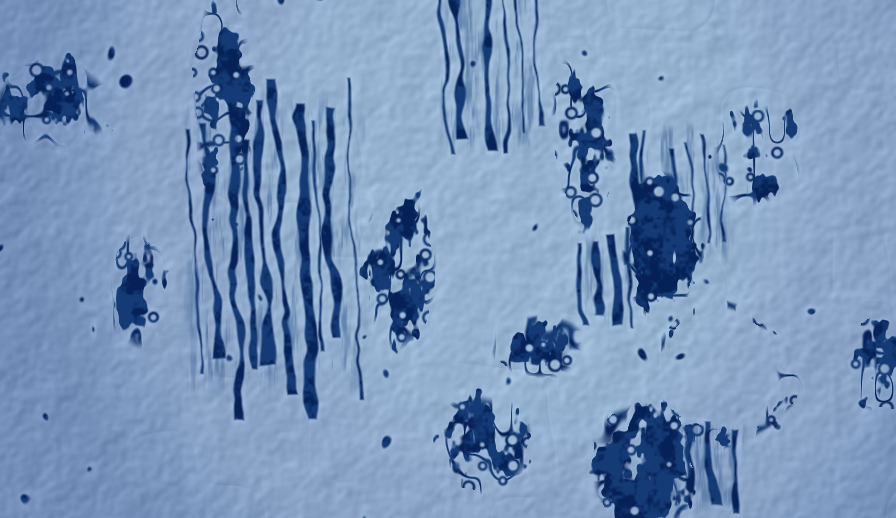
Give the GLSL for this texture, as a Shadertoy shader.

```glsl
// Pale blue painted wall, flaking and dripping to show dark blue beneath.
// Bare areas are signed fields (positive = bare): vertical runs, noisy flakes,
// bubbles and stray chips, laid over softly lit, embossed plaster.

// Peeled zones: centre xy, half size zw, in canvas heights
const vec4 RUNS[5] = vec4[5](
    vec4(0.53, 0.53, 0.19, 0.31), vec4(0.95, 0.90, 0.11, 0.21),
    vec4(1.31, 0.63, 0.11, 0.14), vec4(1.17, 0.46, 0.07, 0.10),
    vec4(1.36, 0.10, 0.08, 0.09));
// The first two flake zones are almost solid
const vec4 FLAKES[11] = vec4[11](
    vec4(1.28, 0.53, 0.075, 0.14), vec4(1.24, 0.09, 0.10, 0.13),
    vec4(0.43, 0.82, 0.06, 0.20), vec4(0.77, 0.48, 0.07, 0.15),
    vec4(0.265, 0.44, 0.055, 0.11), vec4(1.125, 0.74, 0.06, 0.17),
    vec4(1.46, 0.70, 0.08, 0.10), vec4(1.71, 0.30, 0.07, 0.10),
    vec4(0.94, 0.14, 0.09, 0.10), vec4(1.04, 0.33, 0.09, 0.06),
    vec4(0.10, 0.80, 0.12, 0.08));

vec3 hash3(vec2 p) {
    vec3 q = fract(p.xyx * vec3(0.1031, 0.1030, 0.0973));
    q += dot(q, q.yxz + 33.33);
    return fract((q.xxy + q.yzz) * q.zyx);
}

float noise(vec2 p) {
    vec2 i = floor(p), f = fract(p);
    f = f * f * (3.0 - 2.0 * f);
    return mix(mix(hash3(i).x, hash3(i + vec2(1, 0)).x, f.x),
               mix(hash3(i + vec2(0, 1)).x, hash3(i + vec2(1, 1)).x, f.x), f.y);
}

float fbm(vec2 p) {
    return 0.5 * noise(p) + 0.3 * noise(p * 2.1 + 17.0) + 0.2 * noise(p * 4.3 + 41.0);
}

// Wobbling vertical runs of uneven width and length inside one zone
float runs(vec2 p, vec4 zone, float seed) {
    const float pitch = 0.035;
    vec2 q = p - zone.xy;
    q.x += 0.05 * q.y;
    float bare = -1.0;
    for (int k = -1; k <= 1; k++) {
        float id = floor(q.x / pitch) + float(k);
        if (abs((id + 0.5) * pitch) > zone.z) continue;
        vec3 h = hash3(vec2(id + 50.0, seed * 13.0 + 7.0));
        float lane = id * 7.3 + seed * 31.0 + 200.0;
        float x = (id + 0.2 + 0.6 * h.x) * pitch
                + 0.022 * (noise(vec2(lane, p.y * 9.0)) - 0.5)
                + 0.006 * (noise(vec2(lane, p.y * 40.0)) - 0.5);
        float halfWidth = mix(0.0018, 0.0095, h.y * h.y)
                        * (0.3 + 1.4 * noise(vec2(lane + 3.5, p.y * 22.0)));
        float reach = zone.w * (0.65 + 0.35 * h.z);
        float ends = reach - abs(q.y + 0.25 * zone.w * (h.x - 0.5));
        halfWidth *= 1.0 + 0.5 * smoothstep(0.07, 0.01, ends) * step(q.y, 0.0);
        bare = max(bare, min(halfWidth - abs(q.x - x), ends));
    }
    return bare;
}

// Plaster height: soft lumps with a few fine creases
float relief(vec2 p) {
    float crease = exp(-30.0 * abs(noise(p * 9.0 + 5.0) - 0.5));
    return fbm(p * 17.0) + 0.15 * noise(p * 85.0)
         + 0.1 * crease * smoothstep(0.45, 0.7, noise(p * 6.0 + 60.0));
}

void mainImage(out vec4 fragColor, in vec2 fragCoord) {
    vec2 p = fragCoord / iResolution.y;
    float soft = max(0.003, 0.9 / iResolution.y);
    vec2 ragged = p + 0.022 * (vec2(noise(p * 24.0), noise(p * 24.0 + 70.0)) - 0.5);

    // Vertical runs and the thin scraped haze between them
    float bare = -1.0, haze = 0.0;
    for (int i = 0; i < 5; i++) {
        vec4 zone = RUNS[i];
        bare = max(bare, runs(mix(p, ragged, 0.3), zone, float(i)));
        vec2 inside = 1.0 - abs(ragged - zone.xy) / zone.zw;
        haze = max(haze, smoothstep(0.0, 0.3, min(inside.x, inside.y)));
    }
    haze *= smoothstep(0.58, 0.9, fbm(p * vec2(75.0, 11.0)) + 0.12);

    // Flake zones, plus a broken ring at the lower right
    float cover = -1.0;
    for (int i = 0; i < 11; i++) {
        float depth = 1.0 - length((ragged - FLAKES[i].xy) / FLAKES[i].zw);
        cover = max(cover, i < 2 ? min(2.0 * depth, 0.9) : min(depth, 0.5));
    }
    float ring = abs(length(ragged - vec2(1.39, 0.28)) - 0.13);
    cover = max(cover, 0.55 - 22.0 * ring - 0.5 * noise(p * 8.0));
    float flake = fbm(p * vec2(30.0, 19.0)) + 0.55 * cover - 0.73;
    float vein = 0.045 - abs(noise(p * vec2(34.0, 20.0) + 90.0) - 0.5);
    bare = max(bare, max(flake, min(vein, 0.3 * cover - 0.02)) / 12.0);

    // Round bubbles of paint in the flakes, and chips strewn over the wall
    for (int k = 0; k < 9; k++) {
        vec2 side = vec2(k % 3 - 1, k / 3 - 1);
        vec2 cell = floor(p / 0.04) + side;
        vec3 h = hash3(cell + 30.0);
        float bubble = length(p - (cell + 0.2 + 0.6 * h.xy) * 0.04) - 0.004 - 0.006 * h.x;
        if (h.z > 0.65 && cover > 0.05)
            bare = max(min(bare, bubble), 0.0025 - abs(bubble - 0.002));
        cell = floor(ragged / 0.085) + side;
        h = hash3(cell + 140.0);
        float chip = 0.003 + 0.011 * h.x * h.y
                   - length((ragged - (cell + h.xy) * 0.085) * vec2(1.0, 0.8));
        if (h.z < 0.17) bare = max(bare, chip);
    }

    // Wall light falls off from the upper middle
    float falloff = length((p - vec2(1.0, 0.68)) * vec2(1.0, 0.9));
    vec3 wall = mix(vec3(0.585, 0.695, 0.815), vec3(0.54, 0.64, 0.78),
                    smoothstep(0.38, 0.66, falloff));
    wall = mix(wall, vec3(0.45, 0.56, 0.725), smoothstep(0.7, 0.98, falloff));
    wall += 0.35 * (relief(p) - relief(p + vec2(0.004, -0.004)));
    wall += 0.025 * smoothstep(-0.012, -0.004, bare);
    wall = mix(wall, vec3(0.22, 0.37, 0.57), 0.55 * haze);

    // Older dark coat shows through where the paint is gone
    vec3 under = mix(vec3(0.02, 0.13, 0.34), vec3(0.08, 0.23, 0.46),
                     smoothstep(0.33, 0.58, fbm(p * 38.0 + 11.0)));
    fragColor = vec4(mix(wall, under, smoothstep(-soft, soft, bare)), 1.0);
}
```
